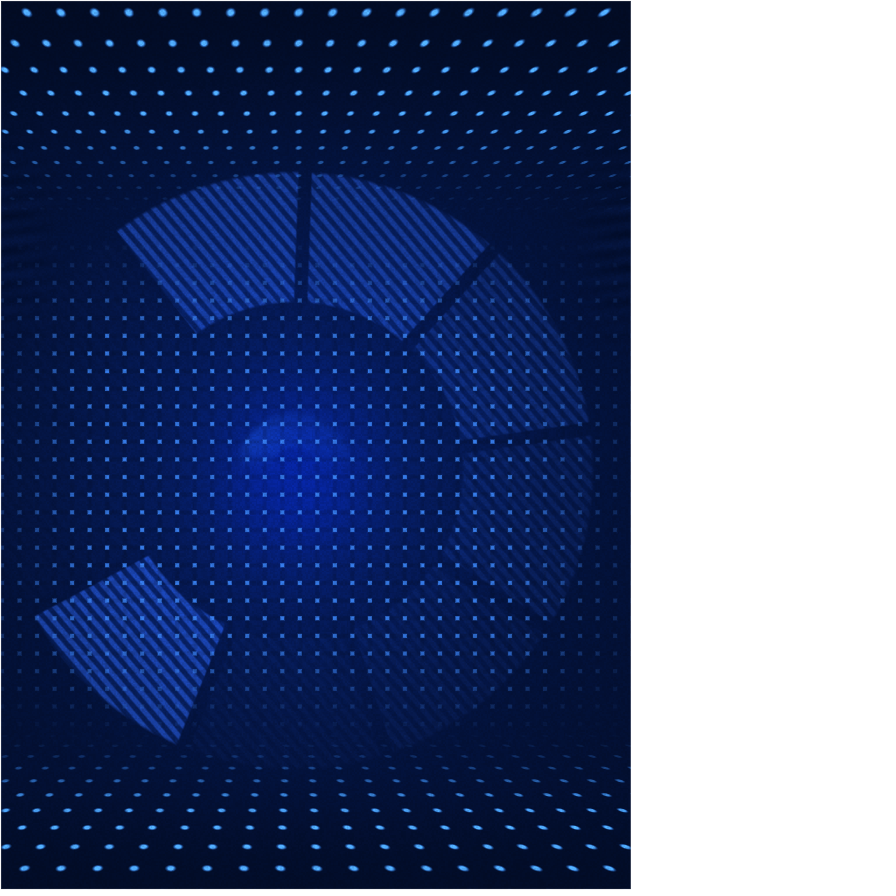
This background is drawn by a three.js fragment shader. Its source:

```glsl
// A dark blue panel on white: a receding room of glowing dots around a striped,
// segmented dial. Dots are repeated cells (flat on the wall, 1/h in perspective
// above and below); the dial is a polar repeat with diagonal line hatching.
varying vec2 vUv;

float glow(vec2 p, vec2 centre, vec2 size) {
  vec2 d = (p - centre) / size;
  return exp(-dot(d, d));
}

vec2 cell(vec2 g) {
  return fract(g + 0.5) - 0.5;
}

// Dots on a plane seen in perspective; h is the distance from its horizon.
float planeDots(float x, float h, float columnWidth, float rowStart, float rowStep, float shift) {
  h = max(h, 0.05);
  vec2 f = cell(vec2(x / (columnWidth * h) + shift, (1.0 / h - rowStart) / rowStep));
  f.y += f.x * 0.2;
  return 1.0 - smoothstep(0.45, 1.3, length(f / vec2(0.14, 0.13)));
}

// Brightness of each of the nine dial segments, clockwise from the top.
float segmentLevel(float k) {
  if (k > 7.5) return 0.95;
  if (k > 5.5) return 0.03;
  if (k > 4.5) return 1.1;
  return 0.85 * exp(-0.55 * k);
}

float grain(vec2 p) {
  return fract(sin(dot(floor(p * 512.0), vec2(12.99, 78.23))) * 43758.5) - 0.5;
}

void main() {
  // Measured from the top left, so y grows downwards.
  vec2 p = vec2(vUv.x, 1.0 - vUv.y);

  // Navy room with a broad haze and a bright blue heart
  vec3 color = vec3(0.010, 0.058, 0.185);
  color += vec3(0.012, 0.060, 0.215) * glow(p, vec2(0.335, 0.52), vec2(0.27, 0.28));
  color += vec3(0.000, 0.025, 0.230) * glow(p, vec2(0.330, 0.53), vec2(0.085, 0.095));
  color *= 1.0 - 0.25 * smoothstep(0.20, 0.0, p.y) - 0.2 * smoothstep(0.85, 1.0, p.y);

  // Faint streaks at the side walls
  float side = smoothstep(0.27, 0.35, abs(p.x - 0.352));
  float streak = sin(p.y * 330.0 + p.x * 45.0) + 0.5 * sin(p.y * 150.0 - p.x * 30.0);
  color += vec3(0.005, 0.012, 0.03) * streak * side * glow(p, vec2(p.x, 0.27), vec2(1.0, 0.09));

  // Small lit arc inside the heart
  vec2 d = p - vec2(0.329, 0.525);
  float radius = length(d);
  float angle = atan(d.x, -d.y);
  float arc = smoothstep(0.022, 0.03, radius) * (1.0 - smoothstep(0.058, 0.07, radius));
  arc *= 0.35 + 0.65 * glow(p, vec2(0.28, 0.50), vec2(0.04));
  color += vec3(0.03, 0.08, 0.14) * arc * smoothstep(0.53, 0.49, p.y);

  // Dial: polar repeat, split by narrow gaps
  float turn = mod(angle - 0.035, 6.28318) / 0.69813;
  float gap = (0.5 - abs(fract(turn) - 0.5)) * 0.69813 * radius;
  float band = smoothstep(0.186, 0.190, radius) * (1.0 - smoothstep(0.330, 0.335, radius));
  float segment = band * smoothstep(0.006, 0.009, gap) * segmentLevel(floor(turn));
  float hatch = 0.5 + 0.5 * sin(dot(d, vec2(0.76, -0.65)) * 6.28318 / 0.0113);
  float lines = smoothstep(0.15, 0.85, hatch);
  color += segment * (vec3(0.012, 0.035, 0.09) + vec3(0.065, 0.125, 0.27) * lines);

  // Wall: flat square dots over a faint dark grid
  vec2 f = abs(cell((p - vec2(0.3346, 0.3945)) / vec2(0.01955, 0.0197)));
  float wall = smoothstep(0.25, 0.40, p.y) * (1.0 - smoothstep(0.68, 0.84, p.y));
  wall *= 1.0 - 0.75 * smoothstep(0.20, 0.36, abs(p.x - 0.335));
  float wallDot = 1.0 - smoothstep(0.07, 0.16, max(f.x, f.y));
  color *= 1.0 - 0.12 * wall * (1.0 - smoothstep(0.05, 0.2, min(f.x, f.y)));
  color = mix(color, vec3(0.22, 0.50, 0.93), wallDot * wall * 0.9);

  // Ceiling and floor: dots shrinking towards the back wall
  float x = p.x - 0.3333;
  float ceiling = planeDots(x, 0.488 - p.y, 0.08, 2.110, 0.1645, 0.0);
  ceiling *= 1.0 - smoothstep(0.12, 0.25, p.y);
  float ground = planeDots(x, p.y - 0.555, 0.0985, 2.415, 0.149, 0.5);
  ground *= smoothstep(0.81, 0.92, p.y);
  float dots = max(ceiling, ground);
  color = mix(color, vec3(0.20, 0.52, 0.95), dots);
  color += vec3(0.12, 0.16, 0.05) * dots * dots * dots;

  color *= 1.0 + 0.14 * grain(p);

  // White surround with a thin margin at the top and left
  vec2 edge = abs(p - vec2(0.3526, 0.4967)) - vec2(0.3514, 0.4955);
  float outside = smoothstep(-0.0008, 0.0008, max(edge.x, edge.y));
  gl_FragColor = vec4(mix(color, vec3(1.0), outside), 1.0);
}
```
